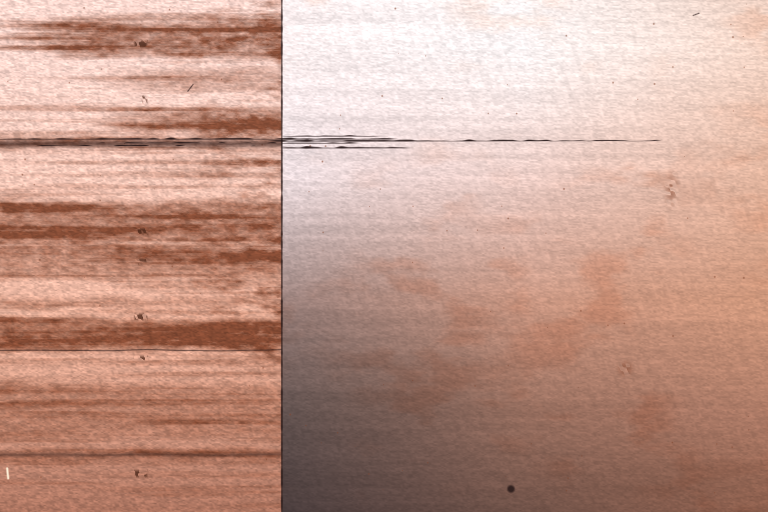
Reproduce this texture procedurally as a Shadertoy shader.

```glsl
// Two worn copper sheets meeting at a vertical seam, crossed by a tapering crack.
// A colour grid lights the right sheet; soft bands and stretched noise rust the left.
const float SEAM_X = .367;
const vec3 RUST = vec3(.49, .26, .17);
const vec3 INK = vec3(.13, .08, .08);

// Rust bands: centre height, half height, strength, left start
const vec4 BANDS[10] = vec4[10](
  vec4(.927, .034, .6, .03), vec4(.853, .01, .38, .12),
  vec4(.762, .024, .55, .13), vec4(.718, .008, .45, -.2),
  vec4(.567, .04, .62, -.2), vec4(.49, .032, .46, -.2),
  vec4(.347, .028, .66, -.2), vec4(.41, .008, .32, -.2),
  vec4(.2, .05, .32, -.2), vec4(.108, .012, .45, -.2));

// Heights of the punched marks
const float MARKS[8] = float[8](.914, .806, .67, .548, .49, .381, .298, .075);

// Crack strands: height, left start, right end, half width
const vec4 STRANDS[6] = vec4[6](
  vec4(.7285, -.1, .52, .0016), vec4(.725, .34, .865, .0021),
  vec4(.734, .36, .5, .001), vec4(.7205, .1, .47, .0013),
  vec4(.7115, .36, .54, .0018), vec4(.715, -.1, .34, .001));

float hash(vec2 p) {
  return fract(sin(dot(p, vec2(127.1, 311.7))) * 43758.55);
}

float noise(vec2 p) {
  vec2 i = floor(p), f = fract(p);
  f = f * f * (3. - 2. * f);
  return mix(mix(hash(i), hash(i + vec2(1, 0)), f.x),
             mix(hash(i + vec2(0, 1)), hash(i + vec2(1, 1)), f.x), f.y);
}

float fbm(vec2 p) {
  float sum = 0., amp = .53;
  for (int i = 0; i < 4; i++) {
    sum += amp * noise(p);
    p = p * 2.03 + 17.3;
    amp *= .5;
  }
  return sum;
}

float ramp(float a, float b, float x) { return clamp((x - a) / (b - a), 0., 1.); }

// Soft-edged coverage from a distance
float cover(float d, float radius, float soft) {
  return 1. - smoothstep(radius - soft, radius + soft, d);
}

float segment(vec2 p, vec2 a, vec2 b) {
  vec2 ab = b - a;
  return length(p - a - ab * clamp(dot(p - a, ab) / dot(ab, ab), 0., 1.));
}

vec3 row(float t, vec3 left, vec3 middle, vec3 right) {
  return mix(mix(left, middle, ramp(0., .5, t)), right, ramp(.5, 1., t));
}

vec3 rightSheet(vec2 uv, vec2 p) {
  float t = ramp(SEAM_X, 1., uv.x);
  float y = uv.y + .04 * (fbm(p * 4.) - .5);
  vec3 c = row(t, vec3(.29, .24, .24), vec3(.45, .33, .29), vec3(.55, .37, .3));
  c = mix(c, row(t, vec3(.38, .32, .31), vec3(.59, .43, .37), vec3(.68, .48, .4)), ramp(0., .2, y));
  c = mix(c, row(t, vec3(.6, .5, .48), vec3(.79, .59, .51), vec3(.82, .6, .49)), ramp(.2, .42, y));
  c = mix(c, row(t, vec3(.93, .87, .88), vec3(.93, .81, .78), vec3(.89, .71, .62)), ramp(.42, .66, y));
  c = mix(c, row(t, vec3(1, .95, .95), vec3(1.01, .98, .98), vec3(.95, .83, .77)), ramp(.66, .9, y));
  // Brushed streaks and mottled tarnish
  c *= 1. + .12 * (fbm(vec2(p.x * 3., p.y * 95.)) - .5);
  float warm = smoothstep(.48, .75, fbm(p * vec2(11, 23))) * smoothstep(.3, .7, fbm(p * 5.));
  return mix(c, c * vec3(.95, .85, .79), warm * .6);
}

vec3 leftSheet(vec2 uv, vec2 p) {
  vec3 c = mix(vec3(.68, .46, .38), vec3(.92, .7, .61), ramp(0., .36, uv.y));
  c = mix(c, vec3(1, .86, .82), ramp(.36, .9, uv.y));
  float streak = fbm(p * vec2(2.5, 85));
  float patchy = fbm(p * vec2(14, 38));
  float mottle = fbm(p * vec2(55, 120));
  float y = uv.y + .02 * (patchy - .5), rust = 0.;
  for (int i = 0; i < 10; i++) {
    vec4 b = BANDS[i];
    float reach = smoothstep(b.w - .04, b.w + .1, uv.x + .1 * (streak - .5));
    rust = max(rust, b.z * reach * cover(abs(y - b.x), b.y, .012));
  }
  float edge = smoothstep(.2, SEAM_X, uv.x) * smoothstep(.25, .35, uv.y);
  rust *= .25 + .6 * streak + .9 * mottle;
  rust += .32 * smoothstep(.42, .8, streak) * (.5 + mottle);
  rust += edge * smoothstep(.42, .72, patchy) * .8 * mottle;
  return mix(c, RUST, clamp(rust, 0., .92));
}

// Broken strands thinning to the right, over a soft shadow
float crack(vec2 uv, vec2 p, float soft) {
  float ink = cover(abs(uv.y - .719), .006, .007) * step(uv.x, SEAM_X) * .5;
  for (int i = 0; i < 6; i++) {
    vec4 s = STRANDS[i];
    float fray = noise(vec2(p.x * 60., i * 7)) - .5;
    float inside = smoothstep(s.y, s.y + .02, uv.x) * (1. - smoothstep(s.z - .015, s.z, uv.x));
    float width = s.w * mix(1., .3, ramp(.38, .78, uv.x)) * (.9 + fray);
    float line = cover(abs(uv.y - s.x - .0015 * fray), width, soft * .8);
    ink = max(ink, line * inside * (.75 + .4 * fray));
  }
  return ink;
}

void mainImage(out vec4 fragColor, in vec2 fragCoord) {
  vec2 uv = fragCoord / iResolution.xy, p = uv * vec2(1.5, 1);
  float soft = 1. / iResolution.y, seam = (uv.x - SEAM_X) * 1.5;
  float onRight = smoothstep(-soft, soft, seam);
  vec3 c = mix(leftSheet(uv, p), rightSheet(uv, p), onRight);

  // Fine grain on a skewed lattice
  vec2 g = p + vec2(.31 * p.y, .03 * p.x);
  float grain = noise(g * vec2(230, 390)) + noise(g * vec2(120, 270)) - 1.;
  c *= 1. + grain * mix(.17, .1, onRight);

  // Sparse specks
  vec2 cell = floor(p * 34.);
  vec2 offset = fract(p * 34.) - .25 - .5 * vec2(hash(cell), hash(cell + 7.));
  float speck = cover(length(offset) / 34., .0016 * hash(cell + 31.), soft);
  c = mix(c, RUST, speck * step(.93, hash(cell + 19.)) * .6);

  // Punched marks
  for (int i = 0; i < 8; i++) {
    vec2 d = abs(p - vec2(.275, MARKS[i])) - vec2(.012, .006);
    float box = cover(max(d.x, d.y), 0., .004);
    c = mix(c, RUST * .6, box * smoothstep(.5, .7, noise(g * vec2(190, 90))) * .8);
  }

  // Stains and scratches
  float stain = cover(length((p - vec2(1.312, .63)) * vec2(1, .45)), .009, .012);
  stain = max(stain, cover(length(p - vec2(1.221, .28)), .01, .012));
  c = mix(c, RUST, stain * smoothstep(.3, .6, noise(g * 130.)) * .6);
  float tick = min(segment(p, vec2(.367, .822), vec2(.377, .835)), segment(p, vec2(1.354, .97), vec2(1.365, .974)));
  c = mix(c, INK, cover(tick, .0008, soft) * .75);

  // Thin lines, crack and seam
  float wave = .003 * (noise(vec2(p.x * 14., 8)) - .5);
  float lines = max(cover(abs(uv.y - .316 + wave), .0008, soft) * .7, cover(abs(uv.y - .112 + wave), .002, .005) * .5);
  c = mix(c, INK, lines * (1. - onRight));
  c = mix(c, INK, crack(uv, p, soft));
  c = mix(c, INK, cover(abs(seam), .0008 + .001 * noise(p.yy * 90.), soft) * .9);

  // Dark spot and pale chip
  c = mix(c, INK, cover(length(p - vec2(.998, .045)), .007, .003) * .8);
  c = mix(c, vec3(1, .94, .84), cover(segment(p, vec2(.014, .085), vec2(.016, .066)), .002, soft));
  fragColor = vec4(clamp(c, 0., 1.), 1);
}
```
